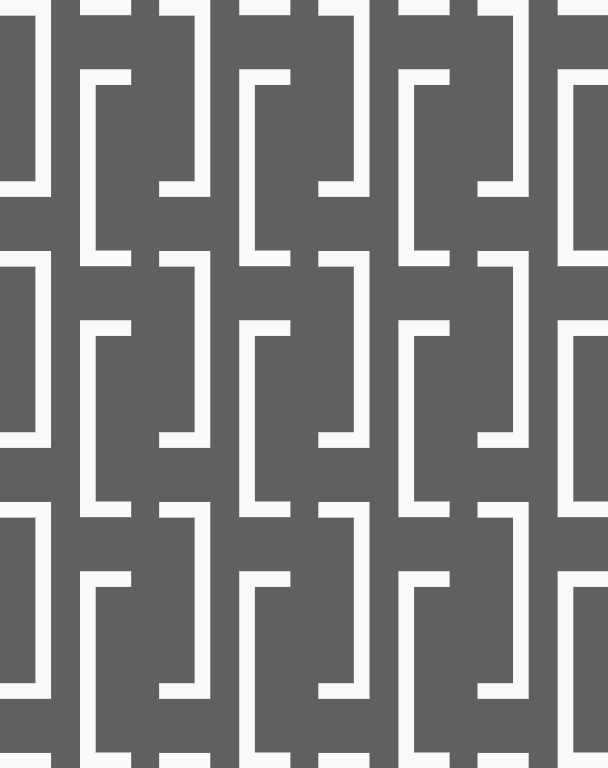
A Shadertoy shader for this pattern:

```glsl
// Staggered columns of facing white square brackets on a flat grey ground.
// Lengths are fractions of the canvas height, measured from the top left.
#define CELL        vec2(0.2073, 0.3268)
#define HALF_SIZE   vec2(0.0333, 0.1282)
#define LINE_WIDTH  0.0204
#define CLOSING_POS vec2(0.0332, 0.1282)
#define OPENING_POS vec2(0.1375, 0.2184)
#define GROUND      vec3(0.378)
#define INK         vec3(0.980, 0.982, 0.990)

// Wraps p into the cell centred on the given point
vec2 repeatAround(vec2 p, vec2 centre) {
    return mod(p - centre + 0.5 * CELL, CELL) - 0.5 * CELL;
}

// Distance to a bracket whose open side faces +x
float bracketDistance(vec2 p) {
    vec2 edge = abs(p) - HALF_SIZE;
    float outer = max(edge.x, edge.y);
    float notch = max(edge.y + LINE_WIDTH, LINE_WIDTH - HALF_SIZE.x - p.x);
    return max(outer, -notch);
}

void mainImage(out vec4 fragColor, in vec2 fragCoord) {
    float pixel = 1.0 / iResolution.y;
    vec2 p = vec2(fragCoord.x, iResolution.y - fragCoord.y) * pixel;

    // Two interleaved lattices, one mirrored
    vec2 opening = repeatAround(p, OPENING_POS);
    vec2 closing = repeatAround(p, CLOSING_POS);
    closing.x = -closing.x;

    float d = min(bracketDistance(opening), bracketDistance(closing));
    float coverage = clamp(0.5 - d / pixel, 0.0, 1.0);
    fragColor = vec4(mix(GROUND, INK, coverage), 1.0);
}
```
